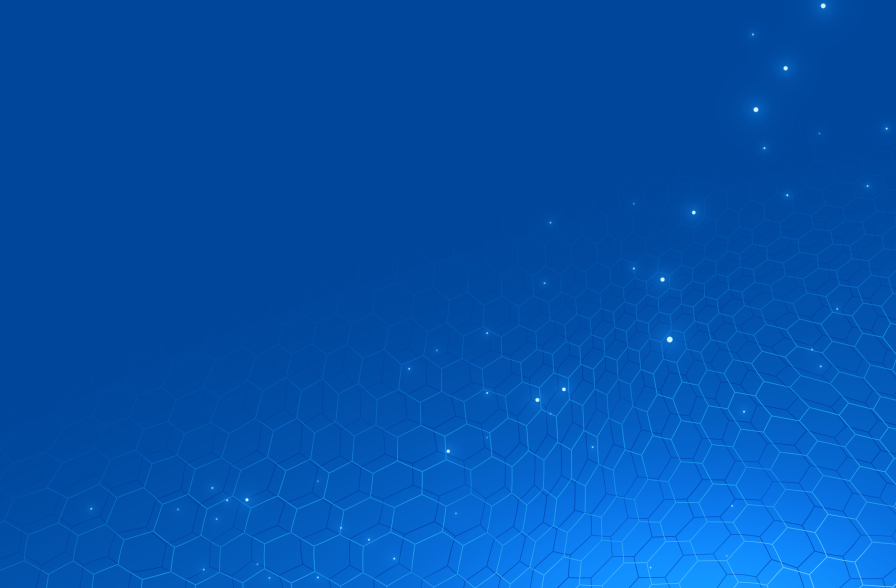
Write a Shadertoy shader that draws this background.

```glsl
// A deep blue backdrop with a glow at the lower right, a folded sheet of
// hexagonal wires fading upward, and sparks drifting along a rising band.
// The sheet is a hex grid in warped space; sparks are scattered by hashes.

// Lengths are in canvas heights.
const vec3 BASE_BLUE   = vec3(0.00, 0.278, 0.612);
const vec3 SHEET_BLUE  = vec3(0.015, 0.37, 0.74);
const vec3 GLOW_BLUE   = vec3(0.04, 0.48, 1.00);
const vec3 CORE_BLUE   = vec3(0.09, 0.62, 1.00);
const vec3 WIRE_BLUE   = vec3(0.03, 0.45, 0.86);
const vec3 WIRE_CYAN   = vec3(0.12, 0.66, 0.94);
const vec3 WIRE_PALE   = vec3(0.58, 0.88, 1.00);
const vec3 WIRE_SHADOW = vec3(0.00, 0.19, 0.60);
const vec3 SPARK_WHITE = vec3(0.86, 1.00, 1.00);
const vec3 HALO_BLUE   = vec3(0.08, 0.58, 0.98);

const vec2  GLOW_CENTER   = vec2(1.20, -0.06);
const vec2  GLOW_SIZE     = vec2(0.48, 0.245);
const vec2  CORE_SIZE     = vec2(0.32, 0.15);
const float CELL_WIDTH    = 0.080;
const float WIRE_WIDTH    = 0.0008;
const float WIRE_OPACITY  = 0.72;
const float SHEET_TWIST   = 0.34;
const vec2  SHADOW_OFFSET = vec2(0.019, -0.013);
const int   BIG_SPARKS    = 10;
const int   SMALL_SPARKS  = 38;

vec2 hash2(vec2 p) {
    p = vec2(dot(p, vec2(127.1, 311.7)), dot(p, vec2(269.5, 183.3)));
    return fract(sin(p) * 43758.5);
}

float gradientNoise(vec2 p) {
    vec2 i = floor(p), f = fract(p);
    vec2 u = f * f * f * (f * (f * 6.0 - 15.0) + 10.0);
    vec2 e = vec2(0.0, 1.0);
    float a = dot(hash2(i) * 2.0 - 1.0, f);
    float b = dot(hash2(i + e.yx) * 2.0 - 1.0, f - e.yx);
    float c = dot(hash2(i + e.xy) * 2.0 - 1.0, f - e.xy);
    float d = dot(hash2(i + e.yy) * 2.0 - 1.0, f - e.yy);
    return mix(mix(a, b, u.x), mix(c, d, u.x), u.y);
}

// Maps the canvas onto the folded sheet; steep places squeeze the cells.
vec2 foldSheet(vec2 p, float ripple) {
    float valley = tanh((p.x - 0.88 - 0.55 * p.y) / 0.12);
    float ridge = tanh((p.y - 0.565 - 0.25 * (p.x - 1.28)) / 0.10);
    float twist = SHEET_TWIST * smoothstep(0.75, 1.3, p.x);
    float narrowing = mix(-0.06, 0.32, smoothstep(0.05, 0.55, p.y));
    vec2 q = p;
    q.x += 0.075 * valley + twist * (p.y - 0.2) + narrowing * (p.x - 0.8);
    q.y = 1.02 * p.y + 0.22 * p.y * p.y + 0.03 * p.x;
    q.y += 0.09 * ridge * smoothstep(0.75, 1.2, p.x) - twist * (p.x - 0.9);
    vec2 noise = vec2(gradientNoise(p * 4.0), gradientNoise(p * 4.0 + 17.0));
    return q + ripple * noise;
}

// Coverage of the hexagon edges, with an even line width on the canvas.
float hexWires(vec2 q) {
    vec2 dx = dFdx(q) * iResolution.y, dy = dFdy(q) * iResolution.y;
    vec2 period = vec2(1.0, 1.732);
    vec2 a = mod(q, period) - 0.5 * period;
    vec2 b = mod(q - 0.5 * period, period) - 0.5 * period;
    vec2 cell = dot(a, a) < dot(b, b) ? a : b;
    float dist = 1.0;
    for (int i = 0; i < 3; i++) {
        float angle = float(i) * 1.0472;
        vec2 n = vec2(cos(angle), sin(angle));
        float slope = length(vec2(dot(n, dx), dot(n, dy)));
        dist = min(dist, (0.5 - abs(dot(cell, n))) / max(slope, 0.001));
    }
    float pixel = 1.0 / iResolution.y;
    return 1.0 - smoothstep(0.0, 0.5 * WIRE_WIDTH + 0.8 * pixel, dist);
}

vec3 addSpark(vec3 color, vec2 offset, float radius, float light) {
    float d = length(offset), pixel = 1.0 / iResolution.y;
    float halo = exp(-d / (radius * 3.5)) * 0.5 * light;
    float core = 1.0 - smoothstep(radius - pixel, radius + 0.7 * pixel, d);
    color = mix(color, HALO_BLUE, halo);
    return mix(color, SPARK_WHITE, core * light);
}

void mainImage(out vec4 fragColor, in vec2 fragCoord) {
    vec2 p = fragCoord / iResolution.y;
    float depth = 0.30 + 0.48 * p.x - 0.11 * p.x * p.x - p.y;

    // Backdrop and glow
    vec2 wide = (p - GLOW_CENTER) / GLOW_SIZE;
    vec2 tight = (p - GLOW_CENTER) / CORE_SIZE;
    vec3 color = mix(BASE_BLUE, SHEET_BLUE, smoothstep(0.0, 0.62, depth));
    color = mix(color, GLOW_BLUE, min(1.0, 1.25 * exp(-dot(wide, wide))));
    color = mix(color, CORE_BLUE, exp(-dot(tight, tight)));

    // Wire sheet with its shadow, worn unevenly
    vec2 shadowSheet = foldSheet(p + SHADOW_OFFSET, 0.065);
    float shadow = hexWires(shadowSheet / CELL_WIDTH);
    float wires = hexWires(foldSheet(p, 0.04) / CELL_WIDTH);
    float wear = clamp(0.85 + 0.7 * gradientNoise(p * 9.0), 0.0, 1.0);
    color = mix(color, WIRE_SHADOW, shadow * 0.5 * wear * smoothstep(0.0, 0.35, depth));
    vec3 wireColor = mix(WIRE_BLUE, WIRE_CYAN, smoothstep(0.1, 0.4, depth));
    wireColor = mix(wireColor, WIRE_PALE, smoothstep(0.5, 0.85, depth));
    float fade = WIRE_OPACITY * smoothstep(-0.08, 0.5, depth);
    color = mix(color, wireColor, wires * wear * fade);

    // Large sparks climb along a bending path
    for (int i = 0; i < BIG_SPARKS; i++) {
        float t = float(i) / float(BIG_SPARKS - 1);
        vec2 h = hash2(vec2(float(i), 4.0));
        vec2 path = vec2(0.42 + 0.98 * sqrt(t), 0.15 + 0.84 * t);
        path += ((h - 0.5) * 0.14 - vec2(0.0, 0.04)) * sin(3.1416 * t);
        float radius = mix(0.0028, 0.0056, smoothstep(0.0, 0.6, t) * h.x);
        color = addSpark(color, p - path, radius, 0.95);
    }

    // Small sparks fill the band, which widens to the right
    for (int i = 0; i < SMALL_SPARKS; i++) {
        vec2 h = hash2(vec2(float(i), 19.0));
        float x = mix(0.08, 1.52, pow(h.x, 0.75));
        float top = mix(0.2, 1.0, smoothstep(0.5, 1.15, x));
        float light = 0.3 + 0.6 * hash2(vec2(float(i), 31.0)).x;
        color = addSpark(color, p - vec2(x, h.y * top), 0.0017, light);
    }
    fragColor = vec4(color, 1.0);
}
```
